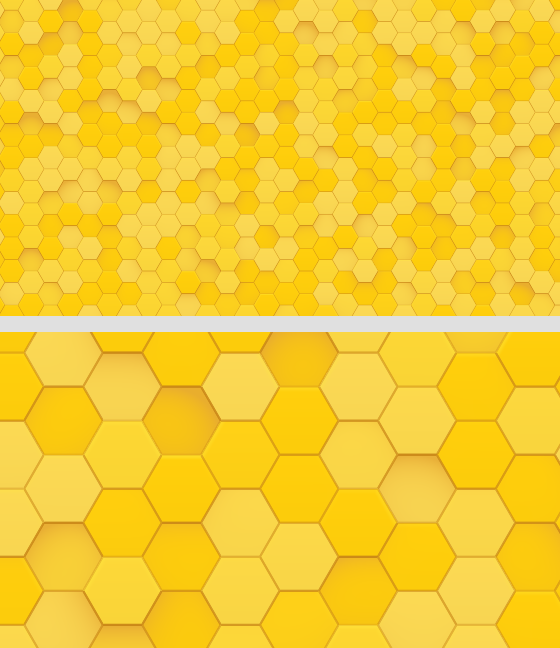
Top, the full canvas; bottom, a detail of the centre.
A WebGL 2 fragment shader for this pattern:

```glsl
#version 300 es
precision highp float;

#define ROWS 13.93
#define ORIGIN vec2(11.76, 8.484)
#define GAP 0.017
#define BEVEL 0.055
#define SHADOW_REACH 0.20
#define SHADOW_POWER 0.95
#define LIT_EDGE 0.55
#define TONE_DRIFT 0.22

uniform vec2 u_resolution;
out vec4 outColor;

const vec2 LATTICE = vec2(1.7320508, 1.0);
const vec3 DEEP = vec3(0.995, 0.805, 0.045);
const vec3 MID = vec3(0.985, 0.838, 0.20);
const vec3 PALE = vec3(0.98, 0.845, 0.325);
const vec3 SHADE = vec3(0.90, 0.66, 0.20);
const vec3 SEAM = vec3(0.79, 0.53, 0.09);
const vec3 GLOW = vec3(1.0, 0.91, 0.24);

vec2 hash2(vec2 p) {
  vec3 v = fract(p.xyx * vec3(0.1031, 0.1030, 0.0973));
  v += dot(v, v.yzx + 33.33);
  return fract((v.xx + v.yz) * v.zy);
}

float gradientAt(vec2 cell, vec2 offset) {
  float angle = 6.2831853 * hash2(cell + 71.0).x;
  return dot(vec2(cos(angle), sin(angle)), offset);
}

float gradientNoise(vec2 p) {
  vec2 i = floor(p), f = fract(p);
  vec2 u = f * f * f * (f * (f * 6.0 - 15.0) + 10.0);
  vec2 e = vec2(0.0, 1.0);
  return mix(
    mix(gradientAt(i, f), gradientAt(i + e.yx, f - e.yx), u.x),
    mix(gradientAt(i + e.xy, f - e.xy), gradientAt(i + e.yy, f - e.yy), u.x), u.y);
}

// Centre of the flat-topped hexagon that holds p; rows are one unit apart
vec2 hexCentre(vec2 p) {
  vec2 a = floor(p / LATTICE + 0.5) * LATTICE;
  vec2 b = (floor(p / LATTICE) + 0.5) * LATTICE;
  return distance(p, a) < distance(p, b) ? a : b;
}

// Random pair per hexagon: x is height, y is tone
vec2 cellRandom(vec2 centre) {
  return hash2(floor(centre * 2.0 / LATTICE + 0.5) + 200.0);
}

vec3 topColor(float tone) {
  vec3 color = mix(DEEP, MID, smoothstep(0.32, 0.52, tone));
  return mix(color, PALE, smoothstep(0.52, 0.82, tone));
}

void main() {
  vec2 p = gl_FragCoord.xy / u_resolution.y * ROWS - ORIGIN;
  float pixel = ROWS / u_resolution.y;
  vec2 centre = hexCentre(p);
  vec2 local = p - centre;
  vec2 cell = cellRandom(centre);

  // Compare heights across the six sides
  float edge = 1.0, edgeSlope = 0.0, shadow = 0.0, glow = 0.0;
  for (int i = 0; i < 6; i++) {
    float angle = radians(30.0 + 60.0 * float(i));
    vec2 side = vec2(cos(angle), sin(angle));
    float d = 0.5 - dot(local, side);
    float rise = cellRandom(centre + side).x - cell.x;
    float fromAbove = 0.22 + 0.78 * smoothstep(-0.3, 1.0, side.y);
    float lift = smoothstep(0.12, 0.95, rise);
    float reach = SHADOW_REACH * (0.4 + lift);
    shadow += lift * fromAbove * exp(-d / reach);
    float rim = 1.0 - smoothstep(BEVEL * 0.4, BEVEL * 1.6, d);
    glow = max(glow, rim * max(-rise, 0.0) * smoothstep(-0.2, 0.8, side.y));
    if (d < edge) {
      edge = d;
      edgeSlope = rise * side.y;
    }
  }

  // Hexagon tops with a soft vertical sheen
  float tone = cell.y + TONE_DRIFT * gradientNoise(centre * 0.21 + 5.3);
  vec3 color = topColor(tone) * (1.0 + 0.018 * local.y);
  color = mix(color, SHADE, min(shadow * SHADOW_POWER, 0.85));
  color = mix(color, GLOW, glow * LIT_EDGE);

  // Seams, darkest below a raised neighbour
  float seam = 1.0 - smoothstep(GAP - 0.5 * pixel, GAP + 0.5 * pixel, edge);
  float darkness = clamp(0.60 + 0.6 * edgeSlope, 0.22, 0.95);
  color = mix(color, SEAM, seam * darkness);
  outColor = vec4(color, 1.0);
}
```
